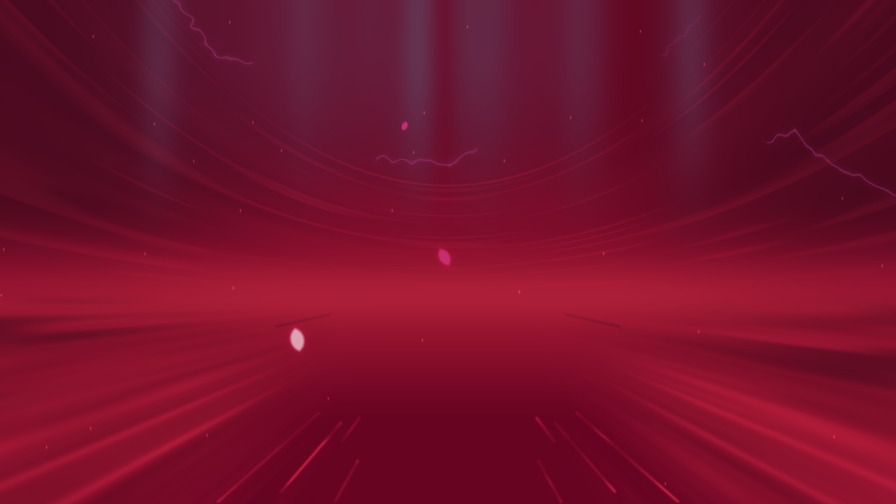
Reproduce this background procedurally as a Shadertoy shader.

```glsl
#define HORIZON 0.405
#define BOWL_CURVE 4.5
#define ARC_STRENGTH 0.085
#define CURTAIN_STRENGTH 0.85
#define RAY_STRENGTH 0.22
#define SPECK_CELLS 11.0
#define DEEP_RED vec3(0.42, 0.025, 0.14)
#define SHADOW_RED vec3(0.285, 0.035, 0.115)
#define GLOW_RED vec3(0.70, 0.13, 0.225)
#define CURTAIN_MAUVE vec3(0.39, 0.15, 0.265)
#define STREAK_PINK vec3(0.85, 0.20, 0.27)
#define BOLT_VIOLET vec3(0.62, 0.20, 0.45)

float hash(vec2 p) {
    p = fract(p * vec2(0.1031, 0.1137));
    p += dot(p, p.yx + 33.33);
    return fract((p.x + p.y) * p.x * 97.0);
}

float noise(vec2 p) {
    vec2 i = floor(p), f = fract(p);
    f = f * f * (3.0 - 2.0 * f);
    return mix(mix(hash(i), hash(i + vec2(1, 0)), f.x),
               mix(hash(i + vec2(0, 1)), hash(i + vec2(1, 1)), f.x), f.y);
}

float bell(float d, float width) {
    return exp(-d * d / (width * width));
}

float segment(vec2 p, vec2 a, vec2 b) {
    vec2 ab = b - a;
    return length(p - a - ab * clamp(dot(p - a, ab) / dot(ab, ab), 0.0, 1.0));
}

// Thin jagged line with a faint halo
float bolt(vec2 p, vec2 a, vec2 b) {
    vec2 jag = vec2(noise(p * 55.0), noise(p * 55.0 + 19.0)) - 0.5;
    float d = segment(p + jag * 0.014, a, b);
    return 0.42 * bell(d, 0.0018) + 0.07 * bell(d, 0.008);
}

// Pointed oval: x is the body, y the surrounding halo
vec2 petal(vec2 p, vec2 center, float size, float tilt) {
    p -= center;
    p = mat2(cos(tilt), -sin(tilt), sin(tilt), cos(tilt)) * p / size;
    float d = length(vec2(abs(p.x) + 0.35, p.y * 0.9)) - 0.85;
    return vec2(1.0 - smoothstep(-0.15, 0.15, d), exp(-max(d, 0.0) * 6.0));
}

vec3 wall(vec2 p) {
    float height = p.y - HORIZON;
    vec3 col = mix(vec3(0.52, 0.05, 0.17), DEEP_RED, smoothstep(0.06, 0.36, height));
    float shade = smoothstep(0.12, 0.80, abs(p.x)) * smoothstep(0.0, 0.22, height);
    col = mix(col, SHADOW_RED, shade * 0.92);

    // Hanging light curtains over a broad mauve haze
    float center[6] = float[6](-0.575, -0.28, -0.06, 0.06, 0.26, 0.48);
    float veil = 0.65 * bell(p.x + 0.08, 0.48);
    for (int i = 0; i < 6; i++) veil += 0.42 * bell(p.x - center[i], 0.045);
    veil -= 0.40 * bell(p.x + 0.01, 0.025) + 0.25 * bell(p.x - 0.36, 0.06);
    veil *= 0.7 + 0.6 * noise(vec2(p.x * 19.0 + 3.0, p.y * 0.7));
    veil *= smoothstep(0.06, 0.52, height);
    col = mix(col, CURTAIN_MAUVE, clamp(veil * CURTAIN_STRENGTH * 1.25, 0.0, 1.0));
    float cool = bell(p.x + 0.06, 0.03) + bell(p.x + 0.575, 0.035) + bell(p.x - 0.48, 0.03);
    col += vec3(0.0, 0.045, 0.045) * cool * smoothstep(0.15, 0.5, height);

    // Sagging arcs that flatten toward the horizon
    float h = height / (1.0 + BOWL_CURVE * p.x * p.x);
    float fine = smoothstep(0.62, 0.95, noise(vec2(h * 210.0, p.x * 3.5 + 7.0)));
    float wide = noise(vec2(h * 65.0, p.x * 1.5));
    float band = smoothstep(0.0, 0.025, h) * (1.0 - smoothstep(0.18, 0.28, h));
    col += STREAK_PINK * ARC_STRENGTH * band * (0.8 * fine + 0.5 * wide - 0.25);
    col += STREAK_PINK * 0.10 * bell(h - 0.227, 0.0022) * smoothstep(0.5, 0.1, abs(p.x));
    return col;
}

vec3 ground(vec2 p) {
    float depth = max(HORIZON - p.y, 0.002);
    float side = abs(p.x);
    float u = side / (depth + 0.008);
    float theta = atan(depth, side);
    float seed = p.x > 0.0 ? 3.0 : 17.0;
    vec3 col = mix(vec3(0.58, 0.07, 0.18), vec3(0.405, 0.015, 0.135), smoothstep(0.04, 0.25, depth));
    col = mix(col, vec3(0.53, 0.065, 0.17), smoothstep(0.7, 2.1, u) * smoothstep(0.12, 0.5, side));

    // Radiating light and dark streaks
    float rays = noise(vec2(theta * 17.0 + seed, side * 2.0)) * 0.6
               + noise(vec2(theta * 50.0 + seed, side * 4.0)) * 0.4;
    float spread = smoothstep(0.15, 0.65, side);
    col += STREAK_PINK * RAY_STRENGTH * spread * (rays - 0.45);
    float beams = bell(u - 1.85, 0.05) + bell(u - 2.35, 0.07) + 0.8 * bell(u - 2.9, 0.25);
    col += STREAK_PINK * 0.13 * beams * smoothstep(0.25, 0.55, side);
    float slats = noise(vec2(theta * 42.0 + seed, side * 3.0));
    float outer = smoothstep(0.35, 0.85, side) * (1.0 - smoothstep(0.17, 0.28, theta));
    col = mix(col, SHADOW_RED, outer * smoothstep(0.2, 0.85, slats) * 0.65);

    // Mirrored floor dashes: slope, near depth, far depth
    vec3 dash[4] = vec3[4](vec3(0.56, 0.32, 0.40), vec3(0.75, 0.235, 0.28),
                           vec3(0.87, 0.245, 0.38), vec3(1.14, 0.225, 0.40));
    for (int i = 0; i < 4; i++) {
        vec3 s = dash[i];
        float d = segment(vec2(side, depth), vec2(s.x, 1.0) * s.y, vec2(s.x, 1.0) * s.z);
        float broken = smoothstep(0.1, 0.8, noise(vec2(depth * 35.0 + s.x * 40.0, seed)));
        col += STREAK_PINK * 0.34 * (0.2 + broken) * bell(d, 0.003);
    }
    float wedge = segment(vec2(side, p.y), vec2(0.235, 0.376), vec2(0.34, 0.352));
    return mix(col, SHADOW_RED, 0.5 * bell(wedge, 0.003));
}

void mainImage(out vec4 fragColor, in vec2 fragCoord) {
    vec2 p = (fragCoord - vec2(0.5 * iResolution.x, 0.0)) / iResolution.y;
    vec3 col = mix(ground(p), wall(p), smoothstep(HORIZON - 0.012, HORIZON + 0.012, p.y));

    // Horizon glow
    float lift = p.y - HORIZON - 0.008;
    float glow = bell(lift, lift > 0.0 ? 0.07 : 0.055) * (1.0 - 0.55 * smoothstep(0.25, 0.95, abs(p.x)));
    col = mix(col, GLOW_RED, glow * 0.85);

    // Lightning
    float arc = bolt(p, vec2(-0.54, 1.0), vec2(-0.46, 0.89)) + bolt(p, vec2(-0.46, 0.89), vec2(-0.39, 0.87))
              + bolt(p, vec2(-0.14, 0.685), vec2(0.01, 0.678)) + bolt(p, vec2(0.01, 0.678), vec2(0.06, 0.708))
              + bolt(p, vec2(0.63, 0.715), vec2(0.69, 0.74)) + bolt(p, vec2(0.69, 0.74), vec2(0.75, 0.68))
              + bolt(p, vec2(0.75, 0.68), vec2(0.89, 0.61)) + 0.4 * bolt(p, vec2(0.50, 0.97), vec2(0.43, 0.89));
    col = mix(col, BOLT_VIOLET, min(arc, 0.7));

    // Scattered sparks
    vec2 cell = floor(p * SPECK_CELLS);
    vec2 offset = 0.2 + 0.6 * vec2(hash(cell + 41.0), hash(cell + 73.0));
    vec2 q = (fract(p * SPECK_CELLS) - offset) / SPECK_CELLS;
    float spark = bell(length(q * vec2(1.0, 0.6)), 0.0016) * step(0.86, hash(cell + 11.0));
    col += vec3(0.26, 0.12, 0.15) * spark;

    // Drifting petals
    vec2 pale = petal(p, vec2(-0.299, 0.326), 0.026, 0.2);
    vec2 pink = petal(p, vec2(-0.007, 0.490), 0.020, 0.5);
    vec2 tiny = petal(p, vec2(-0.086, 0.750), 0.010, -0.4);
    col += vec3(0.22, 0.02, 0.10) * (pale.y + pink.y + tiny.y) * 0.6;
    col = mix(col, vec3(0.86, 0.64, 0.70), pale.x);
    col = mix(col, vec3(0.80, 0.20, 0.48), max(pink.x, tiny.x) * 0.8);
    fragColor = vec4(clamp(col, 0.0, 1.0), 1.0);
}
```
